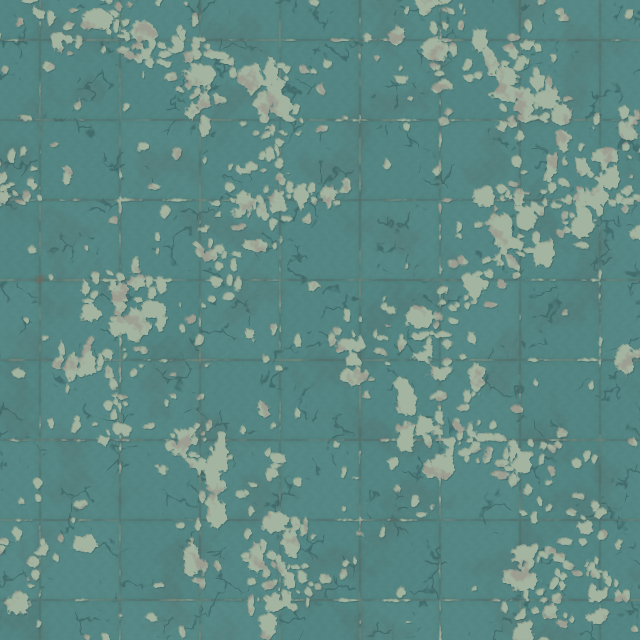
Reproduce this texture procedurally as a Shadertoy shader.

```glsl
// Worn teal painted square tiles with flaked paint, thin joints, cracks and rust stains.

const float TILES       = 8.0;     // repeats across and down
const float JOINT_HALF  = 0.0011;  // half width of a joint
const float JOINT_REACH = 9.0;     // how tightly flaking hugs the joints
const float BIG_FLAKES  = 32.0;    // flake cells across the canvas
const float TINY_FLAKES = 76.0;
const float ROUGHNESS   = 0.008;   // raggedness of flake outlines
const float RUST_CHANCE = 0.07;    // share of tile corners with a stain

const vec3 PAINT       = vec3(0.33, 0.53, 0.52);
const vec3 PAINT_DARK  = vec3(0.33, 0.50, 0.49);
const vec3 BARE        = vec3(0.64, 0.71, 0.63);
const vec3 BARE_STAIN  = vec3(0.61, 0.62, 0.57);
const vec3 JOINT_DARK  = vec3(0.34, 0.43, 0.41);
const vec3 JOINT_LIGHT = vec3(0.50, 0.54, 0.48);
const vec3 CRACK       = vec3(0.22, 0.37, 0.37);
const vec3 RUST        = vec3(0.41, 0.42, 0.38);

vec3 hash3(vec2 p) {
    vec3 q = fract(p.xyx * vec3(0.1031, 0.1030, 0.0973));
    q += dot(q, q.yxz + 33.33);
    return fract((q.xxy + q.yzz) * q.zyx);
}

// Layered sines, roughly -1 to 1
float sines(vec2 p) {
    float sum = 0.0, amp = 0.5;
    for (int i = 0; i < 4; i++) {
        sum += amp * sin(p.x + 1.7 * sin(0.8 * p.y));
        p = mat2(1.2, 1.6, -1.6, 1.2) * p + 3.1;
        amp *= 0.6;
    }
    return sum;
}

// Distances to the nearest and second nearest cell seed
vec2 cellular(vec2 p) {
    vec2 base = floor(p), near = vec2(9.0);
    for (int y = -1; y <= 1; y++)
    for (int x = -1; x <= 1; x++) {
        vec2 cell = base + vec2(x, y);
        float d = length(cell + hash3(cell).xy - p);
        near = d < near.x ? vec2(d, near.x) : vec2(near.x, min(near.y, d));
    }
    return near;
}

// Distance to the nearest joint, in tiles
float jointDistance(vec2 uv) {
    vec2 d = abs(fract(uv * TILES) - 0.5);
    return min(d.x, d.y);
}

// Chance of lost paint: clustered, strongest along joints and higher up
float wear(vec2 uv) {
    float cluster = smoothstep(-0.1, 0.95, sines(uv * 13.0 + 4.0) + 0.25 * (uv.y - 0.4));
    float joint = exp(-JOINT_REACH * jointDistance(uv));
    return 0.025 + cluster * (0.2 + 0.9 * joint);
}

// Signed depth inside scattered stretched flakes, in canvas units
float flakes(vec2 uv, float cells) {
    vec2 p = uv * cells, base = floor(p);
    float depth = -1.0;
    for (int y = -1; y <= 1; y++)
    for (int x = -1; x <= 1; x++) {
        vec2 cell = base + vec2(x, y);
        vec3 rnd = hash3(cell + cells);
        vec2 seed = cell + rnd.xy;
        vec3 shape = hash3(cell + 57.0);
        if (rnd.z < wear(seed / cells)) {
            float stretch = mix(0.7, 1.4, shape.x);
            vec2 d = (p - seed) * vec2(stretch, 1.0 / stretch);
            depth = max(depth, 0.68 * sqrt(0.1 + 0.9 * shape.y) - length(d));
        }
    }
    return depth / cells;
}

// All missing paint: large flakes, crumbs and frayed joints
float bareDepth(vec2 uv) {
    vec2 warped = uv + 0.004 * vec2(sines(uv * 60.0), sines(uv * 60.0 + 9.0));
    float ragged = ROUGHNESS * (cellular(warped * 85.0).x + 0.5 * cellular(uv * 190.0).x - 0.75);
    float fray = 0.005 * sines(uv * 75.0) * clamp(0.5 + sines(uv * 11.0), 0.0, 1.0);
    fray -= 0.001 + jointDistance(uv) / TILES;
    float depth = max(flakes(warped, BIG_FLAKES) + ragged, flakes(warped, TINY_FLAKES) + 0.5 * ragged);
    return max(depth, fray);
}

void mainImage(out vec4 fragColor, in vec2 fragCoord) {
    vec2 uv = fragCoord / iResolution.xy;
    float px = 1.0 / iResolution.y;
    vec2 grid = uv * TILES + 0.5;

    // Mottled paint with a slight shift per tile
    float mottle = sines(uv * 24.0);
    vec3 color = mix(PAINT, PAINT_DARK, smoothstep(0.1, 0.9, mottle));
    color += 0.016 * (hash3(floor(grid)).x - 0.5) + 0.008 * sines(uv * 310.0);

    // Short hairline cracks
    vec2 cell = cellular(uv * 26.0 + 0.35 * vec2(sines(uv * 50.0), sines(uv * 50.0 + 5.0)));
    float crack = 1.0 - smoothstep(0.0, 0.0011 + px, (cell.y - cell.x) / 52.0);
    color = mix(color, CRACK, 0.65 * crack * smoothstep(0.3, 0.6, sines(uv * 38.0 + 2.0)));

    // Joints with a faint dirty border
    float dist = jointDistance(uv) / TILES + 0.0006 * sines(uv * 130.0);
    vec3 joint = mix(JOINT_DARK, JOINT_LIGHT, smoothstep(0.0, 0.7, sines(uv * 45.0)));
    color *= 1.0 - 0.07 * exp(-max(dist, 0.0) * 350.0);
    float line = 1.0 - smoothstep(JOINT_HALF - px, JOINT_HALF + px, dist);
    color = mix(color, joint, line * (0.75 + 0.2 * mottle));

    // Bare patches, with a thin shadow cast by the paint edge
    float bare = smoothstep(-px, px, bareDepth(uv));
    float shifted = smoothstep(-px, px, bareDepth(uv + vec2(-0.0015, 0.0018)));
    vec3 ground = mix(BARE, BARE_STAIN, smoothstep(0.1, 0.8, sines(uv * 65.0 + 7.0)));
    color = mix(color, CRACK, 0.45 * shifted * (1.0 - bare));
    color = mix(color, ground * (1.0 - 0.1 * (1.0 - shifted)), bare);

    // Rust around a few tile corners
    vec2 corner = floor(grid + 0.5);
    vec3 rnd = hash3(corner + 19.0);
    float radius = mix(0.08, 0.22, rnd.y) * (1.0 + 0.4 * sines(uv * 70.0));
    float rust = 1.0 - smoothstep(0.3 * radius, radius, length(grid - corner));
    color = mix(color, RUST, 0.75 * rust * step(rnd.x, RUST_CHANCE));

    fragColor = vec4(color, 1.0);
}
```
